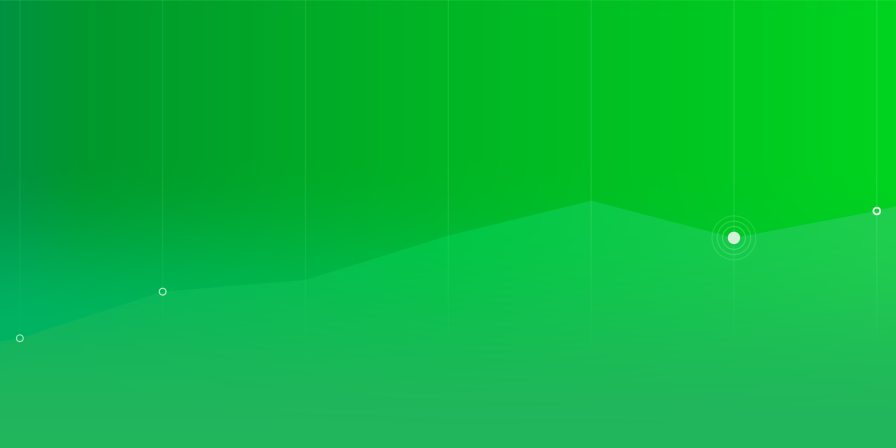
This background is drawn by a Shadertoy shader. Its source:

```glsl
// A green chart backdrop: a smooth two-way gradient sky above a pale area graph,
// with faint vertical grid lines, ring markers and one highlighted point.
// The graph is a polyline over evenly spaced columns; shapes are distance fields.

#define FIRST_X 0.0443       // first grid column, in canvas heights
#define SPACING 0.3188       // distance between columns
#define HAIRLINE 0.0026      // width of thin strokes
#define RING_RADIUS 0.0075
#define DOT_RADIUS 0.0138
#define HALO_STEP 0.0117     // gap between halo rings
#define GRID_ALPHA 0.13
#define HALO_ALPHA 0.25

const float HEIGHTS[9] = float[9](0.19, 0.245, 0.349, 0.375, 0.474,
                                  0.552, 0.469, 0.529, 0.609);
const vec3 DOT_COLOR = vec3(0.83, 0.94, 0.84);

// Antialiased coverage of the region where distance < 0
float fill(float d) {
    return clamp(0.5 - d * iResolution.y, 0.0, 1.0);
}

float stroke(float d, float width) {
    return fill(d - 0.5 * width) - fill(d + 0.5 * width);
}

// Gradient through three colours, with the middle one at t = 0.5
vec3 ramp(vec3 a, vec3 b, vec3 c, float t) {
    return t < 0.5 ? mix(a, b, 2.0 * t) : mix(b, c, 2.0 * t - 1.0);
}

// Column index -1 is the first entry, just outside the left edge
vec2 chartPoint(int i) {
    return vec2(FIRST_X + float(i) * SPACING, HEIGHTS[clamp(i + 1, 0, 8)]);
}

float chartDistance(vec2 p) {
    int i = int(floor((p.x - FIRST_X) / SPACING));
    vec2 a = chartPoint(i);
    vec2 b = chartPoint(i + 1);
    float slope = (b.y - a.y) / SPACING;
    return (p.y - a.y - slope * (p.x - a.x)) / sqrt(1.0 + slope * slope);
}

vec3 skyColor(vec2 p, float t) {
    vec3 high = ramp(vec3(0.0, 0.57, 0.18), vec3(0.0, 0.71, 0.14),
                     vec3(0.0, 0.83, 0.12), t);
    high.b += 0.07 * smoothstep(0.11, 0.0, t);
    vec3 low = ramp(vec3(0.0, 0.70, 0.39), vec3(0.0, 0.74, 0.30),
                    vec3(0.0, 0.78, 0.15), t);
    return mix(high, low, smoothstep(0.65, 0.25, p.y));
}

vec3 areaColor(vec2 p, float t) {
    vec3 high = ramp(vec3(0.0, 0.70, 0.38), vec3(0.0, 0.78, 0.27),
                     vec3(0.12, 0.81, 0.30), t);
    vec3 low = vec3(0.13, 0.71, 0.36);
    return mix(high, low, smoothstep(0.52, 0.02, p.y));
}

void mainImage(out vec4 fragColor, in vec2 fragCoord) {
    vec2 p = fragCoord / iResolution.y;
    float t = fragCoord.x / iResolution.x;

    // Sky and graph area
    vec3 color = mix(skyColor(p, t), areaColor(p, t), fill(chartDistance(p)));

    // Grid lines, fading out towards the bottom, and a thin top border
    float column = mod(p.x - FIRST_X + 0.5 * SPACING, SPACING) - 0.5 * SPACING;
    float fade = smoothstep(0.15, 0.6, p.y) * mix(0.6, 1.2, t);
    color = mix(color, vec3(0.7, 1.0, 0.8), GRID_ALPHA * fade * stroke(column, HAIRLINE));
    color = mix(color, vec3(0.5, 0.9, 0.6), 0.2 * stroke(p.y - 1.0, HAIRLINE));

    // Markers: rings on the outer columns, a dot with halos on the sixth
    for (int i = 0; i < 7; i++) {
        float d = length(p - chartPoint(i));
        if (i == 5) {
            for (int k = 1; k <= 3; k++) {
                float radius = DOT_RADIUS + HALO_STEP * float(k);
                float alpha = HALO_ALPHA * (1.2 - 0.2 * float(k));
                color = mix(color, vec3(0.8, 1.0, 0.8), alpha * stroke(d - radius, HAIRLINE));
            }
            color = mix(color, DOT_COLOR, fill(d - DOT_RADIUS));
        } else if (i < 2 || i == 6) {
            float alpha = mix(0.65, 1.0, float(i) / 6.0);
            float width = HAIRLINE * mix(1.0, 1.5, float(i) / 6.0);
            color = mix(color, vec3(0.95, 1.0, 0.95), alpha * stroke(d - RING_RADIUS, width));
        }
    }

    fragColor = vec4(color, 1.0);
}
```
